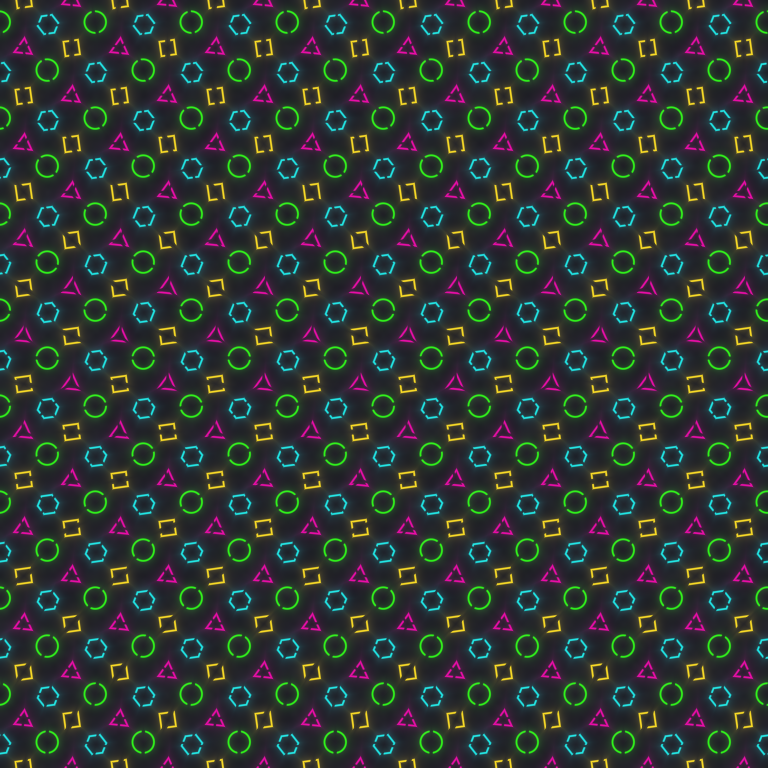
A three.js fragment shader for this pattern:

```glsl
// Neon broken circles, hexagons, triangles and squares on a staggered dark grid
varying vec2 vUv;

const float TAU = 6.2831853;
const float CELLS = 8.0;

float hash(vec2 p) {
  return fract(sin(dot(p, vec2(127.1, 311.7))) * 4358.5);
}

// Value noise that wraps after a whole number of lattice steps
float wrapNoise(vec2 uv, float period) {
  vec2 p = uv * period;
  vec2 i = floor(p);
  vec2 f = fract(p);
  f = f * f * (3.0 - 2.0 * f);
  vec2 a = mod(i, period);
  vec2 b = mod(i + 1.0, period);
  return mix(mix(hash(a), hash(vec2(b.x, a.y)), f.x),
             mix(hash(vec2(a.x, b.y)), hash(b), f.x), f.y);
}

// Offset to the nearest centre: two per cell, half a cell apart both ways
vec2 nearestCentre(vec2 p) {
  vec2 corner = fract(p + 0.5) - 0.5;
  vec2 middle = fract(p) - 0.5;
  return dot(corner, corner) < dot(middle, middle) ? corner : middle;
}

// Signed distance to a regular polygon resting on a side; under 3 sides is a circle
float outline(vec2 d, float sides, float inradius, float tilt) {
  if (sides < 3.0) return length(d) - inradius;
  float sector = TAU / sides;
  float angle = atan(d.x, -d.y) + tilt;
  angle -= sector * floor(angle / sector + 0.5);
  return length(d) * cos(angle) - inradius;
}

// Distance to an outline whose gaps turn by one step over the canvas height
float brokenOutline(vec2 p, vec2 base, float sides, float inradius, float tilt,
                    float gaps, float halfGap, float phase) {
  vec2 d = nearestCentre(p - base);
  float height = (p.y - d.y) / CELLS;
  float turn = gaps * atan(d.y, d.x) / TAU + height - phase;
  float along = abs(fract(turn + 0.5) - 0.5) * TAU / gaps * length(d);
  return length(vec2(outline(d, sides, inradius, tilt), max(halfGap - along, 0.0)));
}

// Bright tube with a soft halo
vec3 addNeon(vec3 ground, vec3 tint, float dist) {
  vec3 lit = ground + tint * 0.2 * exp(-dist / 0.045);
  return mix(lit, tint, smoothstep(0.018, 0.001, dist));
}

void main() {
  vec2 p = vUv * CELLS;

  // Mottled dark ground
  float mottle = 0.6 * wrapNoise(vUv, 48.0) + 0.4 * wrapNoise(vUv, 128.0);
  vec3 color = vec3(0.118, 0.115, 0.145) + 0.03 * (mottle - 0.5);

  // Four interleaved sets of signs
  float circle = brokenOutline(p, vec2(-0.008, 0.77), 0.0, 0.112, 0.0, 2.0, 0.027, 0.53);
  float hexagon = brokenOutline(p, vec2(0.5, 0.745), 6.0, 0.094, -0.14, 4.0, 0.022, 0.92);
  float triangle = brokenOutline(p, vec2(0.245, 0.5), 3.0, 0.052, 0.1, 3.0, 0.022, 0.25);
  float square = brokenOutline(p, vec2(0.747, 0.5), 4.0, 0.076, -0.14, 2.0, 0.036, 0.44);

  color = addNeon(color, vec3(0.18, 0.95, 0.1), circle);
  color = addNeon(color, vec3(0.12, 0.9, 0.9), hexagon);
  color = addNeon(color, vec3(0.92, 0.05, 0.66), triangle);
  color = addNeon(color, vec3(0.98, 0.86, 0.15), square);

  gl_FragColor = vec4(color, 1.0);
}
```
